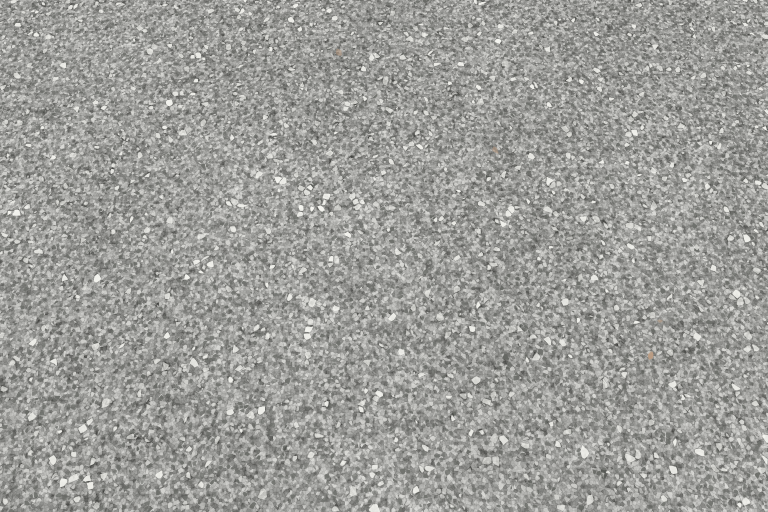
Reproduce this texture procedurally as a Shadertoy shader.

```glsl
// Weathered grey asphalt seen at a slant: a fine mid-grey matrix with dark pits,
// strewn with angular Voronoi chips of varied size, pale, dark and rarely rusty.
// A perspective ground mapping shrinks the grains toward the top edge.

const vec3 MATRIX_DARK = vec3(0.515, 0.517, 0.505);
const vec3 MATRIX_PALE = vec3(0.795, 0.795, 0.783);
const vec3 PALE_CHIP = vec3(0.835, 0.835, 0.820);
const vec3 BRIGHT_STONE = vec3(0.945, 0.945, 0.925);
const vec3 DARK_CHIP = vec3(0.420, 0.428, 0.410);
const vec3 RUST_STONE = vec3(0.740, 0.620, 0.520);

// Grains per canvas height at the bottom edge
const float MATRIX_DENSITY = 160.0;
const float CHIP_DENSITY = 112.0;
const float STONE_DENSITY = 70.0;
const int SAMPLES = 2; // antialiasing samples per axis

float hash(vec2 p) {
    return fract(sin(dot(p, vec2(127.1, 311.7))) * 43758.5);
}

vec2 hash2(vec2 p) {
    return vec2(hash(p), hash(p + vec2(37.3, 17.9)));
}

float valueNoise(vec2 p) {
    vec2 cell = floor(p);
    vec2 f = fract(p);
    f = f * f * (3.0 - 2.0 * f);
    float low = mix(hash(cell), hash(cell + vec2(1.0, 0.0)), f.x);
    float high = mix(hash(cell + vec2(0.0, 1.0)), hash(cell + 1.0), f.x);
    return mix(low, high, f.y);
}

// Layered noise, roughly in 0..1
float fbm(vec2 p) {
    float sum = 0.0;
    float weight = 0.5;
    for (int i = 0; i < 4; i++) {
        sum += weight * valueNoise(p);
        p = p * 2.1 + 13.7;
        weight *= 0.5;
    }
    return sum / 0.9375;
}

// Returns the id of the nearest cell (xy) and the gap to its border (z)
vec3 voronoi(vec2 p) {
    vec2 base = floor(p);
    vec2 nearestId = base;
    float nearest = 8.0;
    float second = 8.0;
    for (int y = -1; y <= 1; y++) {
        for (int x = -1; x <= 1; x++) {
            vec2 id = base + vec2(x, y);
            float d = length(id + hash2(id) - p);
            if (d < nearest) {
                second = nearest;
                nearest = d;
                nearestId = id;
            } else {
                second = min(second, d);
            }
        }
    }
    return vec3(nearestId, second - nearest);
}

// Canvas position to ground plane, receding upward
vec2 groundPlane(vec2 uv, float centerX) {
    return vec2(uv.x - centerX, 0.92 * uv.y) / (1.0 - 0.27 * uv.y);
}

// Fine grit with soft seams and dark pits
vec3 matrixColor(vec2 p) {
    vec3 cell = voronoi(p);
    float seam = 1.0 - smoothstep(0.0, 0.30, cell.z);
    float grit = valueNoise(p * 1.4 + 3.1) - 0.5;
    float pit = smoothstep(0.60, 0.90, valueNoise(p * 0.75 + 8.4));
    vec3 tone = mix(MATRIX_DARK, MATRIX_PALE, hash(cell.xy + 71.3));
    return tone - 0.08 * seam - 0.13 * pit + 0.12 * grit;
}

// Scatters chips: shares of pale and dark cells, each shrunk by a random inset
vec3 addChips(vec3 color, vec2 p, vec3 pale, vec3 dark, vec2 shares, float shadow) {
    vec2 bend = vec2(valueNoise(p * 1.3), valueNoise(p * 1.3 + 31.0)) - 0.5;
    vec3 cell = voronoi(p + 0.3 * bend);
    float kind = hash(cell.xy + 19.7);
    float inset = 0.38 * hash(cell.xy + 57.9);
    float body = smoothstep(inset, inset + 0.16, cell.z);
    float cover = body * mix(0.5, 1.0, hash(cell.xy + 43.1));
    float isPale = step(1.0 - shares.x, kind);
    float isDark = step(kind, shares.y);
    color -= shadow * isPale * (1.0 - body);
    color = mix(color, pale, isPale * cover);
    return mix(color, dark, isDark * cover);
}

vec3 asphalt(vec2 uv, float centerX) {
    vec2 ground = groundPlane(uv, centerX);
    vec3 color = matrixColor(ground * MATRIX_DENSITY);
    color = addChips(color, ground * CHIP_DENSITY + 5.3, PALE_CHIP, DARK_CHIP, vec2(0.20, 0.17), 0.04);
    color = addChips(color, ground * STONE_DENSITY + 2.9, BRIGHT_STONE, RUST_STONE, vec2(0.08, 0.0016), 0.09);
    // Broad wear patches and finer mottling
    float wear = fbm(ground * 3.0 + 2.0) - 0.5;
    float mottle = fbm(ground * 17.0 + 9.0) - 0.5;
    return color + 0.06 * wear + 0.07 * mottle;
}

void mainImage(out vec4 fragColor, in vec2 fragCoord) {
    float centerX = 0.5 * iResolution.x / iResolution.y;
    vec3 color = vec3(0.0);
    for (int y = 0; y < SAMPLES; y++) {
        for (int x = 0; x < SAMPLES; x++) {
            vec2 offset = (vec2(x, y) + 0.5) / float(SAMPLES) - 0.5;
            color += asphalt((fragCoord + offset) / iResolution.y, centerX);
        }
    }
    color /= float(SAMPLES * SAMPLES);
    fragColor = vec4(clamp(color, 0.0, 1.0), 1.0);
}
```
